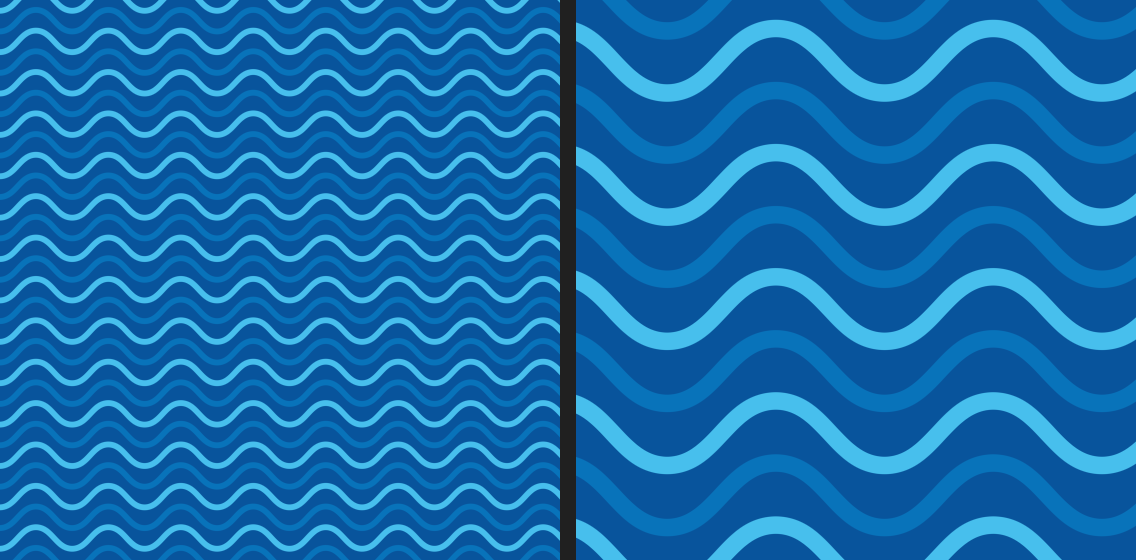
Left: the whole. Right: its middle third, enlarged.
This pattern is drawn by a Shadertoy shader. Its source:

```glsl
// Rows of smooth parallel waves, alternating pale and mid blue on deep blue.

const float TAU = 6.2831853;

// Layout, in units of the canvas height
const float WAVELENGTH  = 0.1294;   // crest to crest
const float CREST_X     = 0.0641;   // position of the first crest
const float ROW_PITCH   = 0.03695;  // spacing of neighbouring rows
const float AMPLITUDE   = 0.0192;   // mid line to crest
const float FLATTENING  = 0.03;     // third harmonic that broadens the crests
const float HALF_STROKE = 0.0052;

// Colours
const vec3 DEEP_BLUE = vec3(0.03, 0.33, 0.61);
const vec3 MID_BLUE  = vec3(0.03, 0.45, 0.73);
const vec3 PALE_BLUE = vec3(0.28, 0.75, 0.93);

// Height (x) and slope (y) of the wave
vec2 wave(float x) {
    float k = TAU / WAVELENGTH;
    float phase = k * (x - CREST_X);
    float height = (1.0 + FLATTENING) * cos(phase) - FLATTENING * cos(3.0 * phase);
    float slope = 3.0 * FLATTENING * sin(3.0 * phase) - (1.0 + FLATTENING) * sin(phase);
    return AMPLITUDE * vec2(height, k * slope);
}

void mainImage(out vec4 fragColor, in vec2 fragCoord) {
    vec2 p = fragCoord / iResolution.y;
    float pixel = 1.0 / iResolution.y;

    // Straighten the waves, then find the nearest row counted from the top
    vec2 w = wave(p.x);
    float depth = 1.0 - p.y + w.x;
    float row = floor(depth / ROW_PITCH + 0.5);

    // Divide by the slope length to keep the stroke width even
    float dist = abs(depth - row * ROW_PITCH) / sqrt(1.0 + w.y * w.y);
    float stroke = 1.0 - smoothstep(-0.7 * pixel, 0.7 * pixel, dist - HALF_STROKE);

    // Even rows are pale, odd rows are mid blue
    vec3 strokeColor = mix(PALE_BLUE, MID_BLUE, mod(row, 2.0));
    fragColor = vec4(mix(DEEP_BLUE, strokeColor, stroke), 1.0);
}
```
